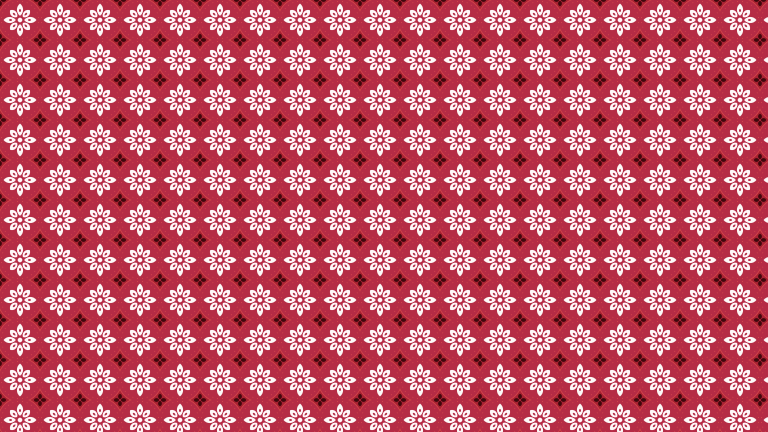
A Shadertoy shader for this pattern:

```glsl
const float REPEATS_ACROSS = 19.2;
const vec3 GROUND   = vec3(0.71, 0.17, 0.27);
const vec3 WHITE    = vec3(0.99, 0.97, 0.97);
const vec3 INNER    = vec3(0.66, 0.13, 0.20);
const vec3 OUTLINE  = vec3(0.84, 0.29, 0.29);
const vec3 DARK     = vec3(0.25, 0.03, 0.05);

// Lengths below are fractions of one repeat
const float LONG_TIP = 0.41;
const float SHORT_TIP = 0.345;
const float PETAL_BASE = 0.105;
const float PETAL_HALF_WIDTH = 0.076;
const float HEART_RADIUS = 0.057;
const float STAR_TIP = 0.27;
const float STAR_ARC_CENTRE = 0.5;
const float LINE_HALF_WIDTH = 0.009;
const float BEAD_RING = 0.465;
const float BEAD_RADIUS = 0.010;
const float BEAD_COUNT = 24.0;
const float TAU = 6.2831853;

// Pointed leaf lying along y, made of two circular arcs
float leaf(vec2 p, float base, float tip, float halfWidth) {
    float halfLength = 0.5 * (tip - base);
    float radius = (halfLength * halfLength + halfWidth * halfWidth) / (2.0 * halfWidth);
    vec2 q = vec2(abs(p.x) + radius - halfWidth, p.y - base - halfLength);
    return length(q) - radius;
}

// Folds the plane onto one of four arms, pointing along y
vec2 foldFour(vec2 p) {
    p = abs(p);
    return p.x > p.y ? p.yx : p;
}

vec2 rotateEighth(vec2 p) {
    return vec2(p.x - p.y, p.x + p.y) * 0.70710678;
}

// Leaf with a small slit cut out of its belly
float petal(vec2 p, float tip) {
    float middle = mix(PETAL_BASE, tip, 0.43);
    float slit = leaf(p, middle - 0.042, middle + 0.042, 0.024);
    return max(leaf(p, PETAL_BASE, tip, PETAL_HALF_WIDTH), -slit);
}

float flower(vec2 p) {
    float straight = petal(foldFour(p), LONG_TIP);
    float diagonal = petal(foldFour(rotateEighth(p)), SHORT_TIP);
    return min(min(straight, diagonal), length(p) - HEART_RADIUS);
}

// Four-pointed star with hollow sides
float hollowStar(vec2 p) {
    float radius = length(vec2(STAR_ARC_CENTRE - STAR_TIP, STAR_ARC_CENTRE));
    return radius - length(abs(p) - STAR_ARC_CENTRE);
}

float beadRing(vec2 p) {
    float sector = TAU / BEAD_COUNT;
    float angle = mod(atan(p.y, p.x), sector) - 0.5 * sector;
    vec2 q = length(p) * vec2(cos(angle), sin(angle));
    return length(q - vec2(BEAD_RING, 0.0)) - BEAD_RADIUS;
}

void paint(inout vec3 colour, vec3 ink, float d, float pixel) {
    colour = mix(colour, ink, clamp(0.5 - d / pixel, 0.0, 1.0));
}

void mainImage(out vec4 fragColor, in vec2 fragCoord) {
    // Rows are counted from the top edge
    float pixel = REPEATS_ACROSS / iResolution.x;
    vec2 p = (fragCoord - vec2(0.0, iResolution.y)) * pixel;
    vec2 flowerCell = fract(p) - 0.5;
    vec2 starCell = fract(p + 0.5) - 0.5;

    vec3 colour = GROUND;
    paint(colour, OUTLINE, beadRing(flowerCell), pixel);

    // Star between the flowers, with a dark four-leaf rosette
    float star = hollowStar(starCell);
    paint(colour, INNER, star, pixel);
    paint(colour, OUTLINE, abs(star) - LINE_HALF_WIDTH, pixel);
    paint(colour, DARK, leaf(foldFour(starCell), 0.02, 0.155, 0.047), pixel);

    paint(colour, WHITE, flower(flowerCell), pixel);
    fragColor = vec4(colour, 1.0);
}
```
